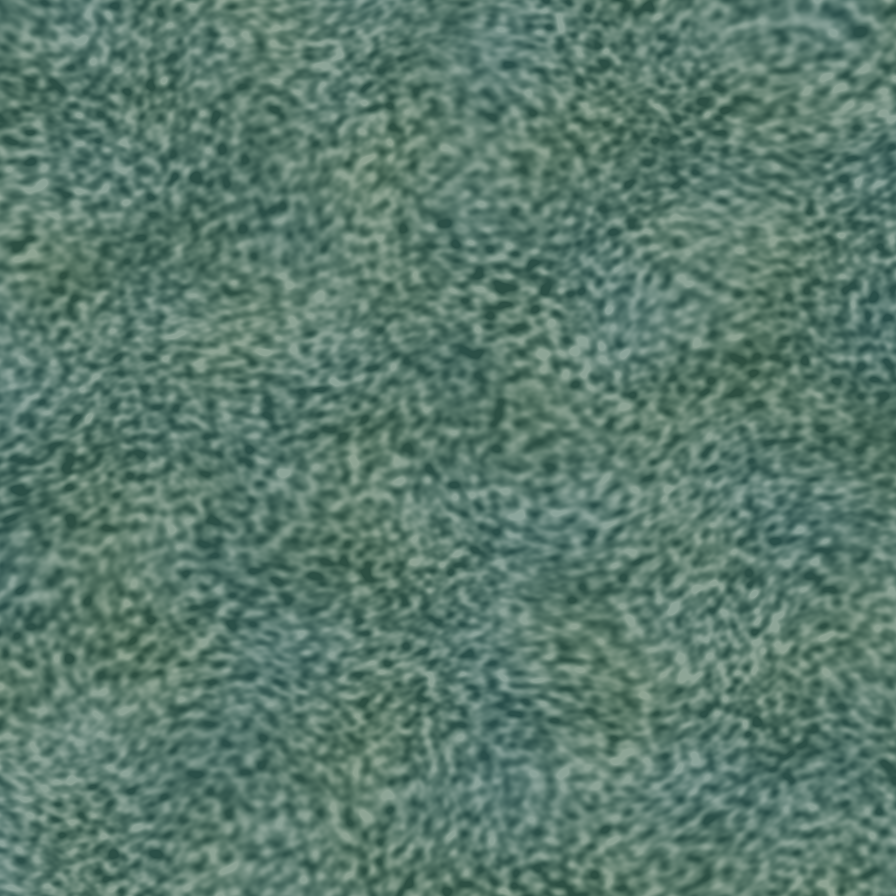
This texture is drawn by a WebGL 1 fragment shader. Its source:

```glsl
precision highp float;

uniform vec2 u_resolution;

#define GRAIN_CELLS 70.0
#define GRAIN_CONTRAST 3.1
#define GRAIN_STRETCH vec2(0.87, 1.12)
#define TILT 0.16
#define WARP 0.035
#define PATCH_CONTRAST 1.3
#define FOLD_CONTRAST 0.7
#define HUE_DRIFT 0.04
#define SHADOW_COLOR vec3(0.195, 0.335, 0.295)
#define BASE_COLOR vec3(0.345, 0.477, 0.424)
#define LIGHT_COLOR vec3(0.525, 0.625, 0.572)

// Unit gradient for a lattice cell
vec2 cellGradient(vec2 cell) {
  vec3 h = fract(cell.xyx * vec3(0.1031, 0.1030, 0.0973));
  h += dot(h, h.yzx + 33.33);
  float angle = 6.28318 * fract((h.x + h.y) * h.z);
  return vec2(cos(angle), sin(angle));
}

float gradientNoise(vec2 p) {
  vec2 cell = floor(p);
  vec2 f = p - cell;
  vec2 u = f * f * f * (f * (f * 6.0 - 15.0) + 10.0);
  vec2 e = vec2(1.0, 0.0);
  float a = dot(cellGradient(cell), f);
  float b = dot(cellGradient(cell + e.xy), f - e.xy);
  float c = dot(cellGradient(cell + e.yx), f - e.yx);
  float d = dot(cellGradient(cell + e.xx), f - e.xx);
  return mix(mix(a, b, u.x), mix(c, d, u.x), u.y);
}

vec2 rotate(vec2 p, float angle) {
  float c = cos(angle);
  float s = sin(angle);
  return vec2(c * p.x + s * p.y, c * p.y - s * p.x);
}

// Short winding grains: rotated layers hide the lattice
float grain(vec2 p) {
  vec2 q = p * GRAIN_STRETCH * GRAIN_CELLS;
  float sum = gradientNoise(q + 31.7);
  sum += gradientNoise(rotate(q, 0.7) + 157.3);
  sum += 0.5 * gradientNoise(rotate(q, 1.9) * 1.5 + 263.1);
  return sum;
}

// Broad lighter and darker areas
float patches(vec2 p) {
  vec2 q = p * vec2(4.0, 7.0);
  return gradientNoise(q + 11.4) + 0.8 * gradientNoise(q * 2.7 + 47.9);
}

// Faint creases, lit on one side and shaded on the other
float folds(vec2 p) {
  float side = gradientNoise(p * vec2(2.5, 6.0) + 83.2) / 0.07;
  float presence = smoothstep(-0.1, 0.3, gradientNoise(p * 5.0 + 19.6));
  return presence * side * exp(-side * side);
}

void main() {
  vec2 uv = gl_FragCoord.xy / min(u_resolution.x, u_resolution.y);

  // Slightly tilted, gently wavy grain direction
  vec2 p = rotate(uv, TILT);
  p += WARP * vec2(gradientNoise(uv * 4.0 + 5.3),
                   gradientNoise(uv * 4.0 + 71.8));

  float strength = 1.0 + 0.35 * gradientNoise(uv * 6.0 + 92.5);
  float tone = GRAIN_CONTRAST * strength * grain(p)
             + PATCH_CONTRAST * patches(p)
             + FOLD_CONTRAST * folds(p);
  tone = clamp(tone * 0.5, -1.15, 1.15);

  // Dark teal through green to pale sage
  vec3 color = BASE_COLOR;
  color += max(tone, 0.0) * (LIGHT_COLOR - BASE_COLOR);
  color += min(tone, 0.0) * (BASE_COLOR - SHADOW_COLOR);

  // Slow drift between greener and bluer areas
  float drift = gradientNoise(uv * 7.0 + 128.6);
  color += HUE_DRIFT * drift * vec3(0.4, 0.1, -1.0);

  gl_FragColor = vec4(color, 1.0);
}
```
